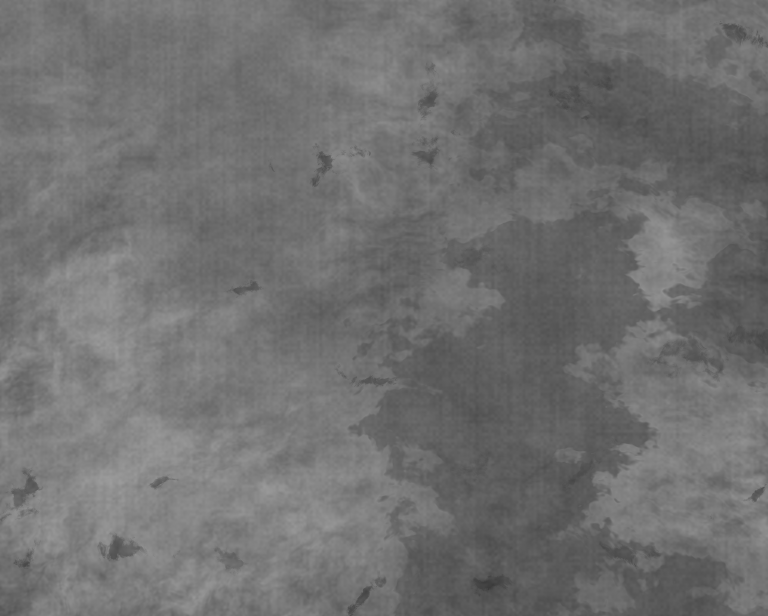
A WebGL 2 fragment shader for this texture:

```glsl
#version 300 es
precision highp float;
// Grey brushed canvas: ragged dark patches, short diagonal strokes, small dabs and fine threads.
#define MID_TONE 0.445
#define DARK_TONE 0.352
#define LIGHT_GAIN 0.085
#define STROKE_ANGLE 0.80
#define STROKE_GAIN 0.115
#define BLOTCH_GAIN 0.15
#define EDGE_RAGGED 1.9
#define DAB_CELL 0.165
#define DAB_SHARE 0.42
#define DAB_DEPTH 0.15
#define THREAD_GAIN 0.022
#define GRAIN_GAIN 0.036

uniform vec2 u_resolution;
out vec4 fragColor;

// Centre and radii of the large patches, in canvas heights
const vec4 DARK_PATCHES[8] = vec4[8](
    vec4(0.89, 0.53, 0.16, 0.20), vec4(0.84, 0.39, 0.19, 0.14),
    vec4(0.80, 0.22, 0.17, 0.17), vec4(0.79, 0.05, 0.15, 0.16),
    vec4(1.18, 0.77, 0.19, 0.14), vec4(0.95, 0.89, 0.13, 0.10),
    vec4(1.23, 0.53, 0.11, 0.13), vec4(1.12, -0.01, 0.19, 0.09));
const vec4 LIGHT_PATCHES[5] = vec4[5](
    vec4(0.02, 0.26, 0.36, 0.36), vec4(0.15, 0.51, 0.14, 0.12),
    vec4(1.06, 0.55, 0.09, 0.19), vec4(1.11, 0.24, 0.22, 0.20),
    vec4(0.36, 0.18, 0.32, 0.18));

float hash(vec2 p) {
    return fract(sin(dot(p, vec2(127.1, 311.7))) * 43758.5453);
}

float noise(vec2 p) {
    vec2 i = floor(p), f = fract(p);
    f = f * f * (3.0 - 2.0 * f);
    return mix(mix(hash(i), hash(i + vec2(1, 0)), f.x),
               mix(hash(i + vec2(0, 1)), hash(i + vec2(1, 1)), f.x), f.y);
}

// Layered noise centred on zero
float fbm(vec2 p) {
    float sum = 0.0, gain = 0.5;
    for (int i = 0; i < 5; i++) {
        sum += gain * (noise(p) - 0.5);
        p = mat2(1.6, 1.2, -1.2, 1.6) * p + 7.3;
        gain *= 0.6;
    }
    return sum;
}

// Layered noise that keeps its long direction
float strokes(vec2 p) {
    float sum = 0.0, gain = 0.5;
    for (int i = 0; i < 4; i++) {
        sum += gain * (noise(p) - 0.5);
        p = p * vec2(2.2, 1.8) + 11.7;
        gain *= 0.72;
    }
    return sum;
}

vec2 turn(vec2 p, float angle) {
    float c = cos(angle), s = sin(angle);
    return vec2(c * p.x + s * p.y, c * p.y - s * p.x);
}

float patchDepth(vec2 p, vec4 shape) {
    return 1.0 - length((p - shape.xy) / shape.zw);
}

// Scattered short bent dabs with broken edges
float dabs(vec2 p) {
    vec2 home = floor(p / DAB_CELL);
    float fray = fbm(p * 48.0), cover = 0.0;
    for (int y = -1; y <= 1; y++)
    for (int x = -1; x <= 1; x++) {
        vec2 cell = home + vec2(x, y);
        if (hash(cell + 5.9) > DAB_SHARE) continue;
        vec2 centre = (cell + 0.15 + 0.7 * vec2(hash(cell + 9.1), hash(cell + 17.3))) * DAB_CELL;
        vec2 q = turn(p - centre, mix(-0.4, 1.4, hash(cell + 23.9)));
        q.y += (hash(cell + 31.1) - 0.5) * 12.0 * q.x * q.x;
        float fat = pow(hash(cell + 41.7), 2.5);
        vec2 size = vec2(mix(0.022, 0.055, hash(cell + 53.3)), mix(0.009, 0.032, fat));
        float depth = 1.0 - length(q / size) + 3.2 * fray;
        cover = max(cover, smoothstep(-0.1, 0.8, depth) * mix(0.5, 1.0, hash(cell + 61.9)));
    }
    return cover;
}

void main() {
    vec2 p = gl_FragCoord.xy / u_resolution.y;
    vec2 warped = p + 0.07 * vec2(fbm(p * 6.0), fbm(p * 6.0 + 31.0));
    vec2 along = turn(warped, STROKE_ANGLE - 0.35 * p.x);
    float streak = strokes(along * vec2(15.0, 36.0));
    float blotch = fbm(warped * 8.0 + 4.0);

    // Large light and dark areas
    float ragged = EDGE_RAGGED * (0.9 * fbm(p * 10.0 + 13.0) + 0.6 * streak);
    float light = 0.0, dark = 0.0;
    for (int i = 0; i < 5; i++)
        light = max(light, smoothstep(-0.2, 0.85, patchDepth(warped, LIGHT_PATCHES[i]) + 0.6 * ragged));
    for (int i = 0; i < 8; i++) {
        float depth = patchDepth(warped, DARK_PATCHES[i]);
        dark += exp(5.0 * depth);
    }
    float inside = 0.2 * log(dark) - 0.08 + ragged;
    dark = 0.75 * smoothstep(-0.12, 0.16, inside) + 0.25 * smoothstep(-0.6, 0.8, inside);

    float tone = MID_TONE + LIGHT_GAIN * light;
    tone = mix(tone, DARK_TONE, dark);

    // Brushwork, patchy in strength, and dabs
    float vigour = mix(0.5, 1.4, smoothstep(0.25, 0.75, noise(p * 5.0 + 2.0)));
    tone += mix(1.0, 0.7, dark) * (STROKE_GAIN * vigour * streak + BLOTCH_GAIN * blotch);
    tone -= DAB_DEPTH * dabs(warped) * mix(1.0, 0.4, dark);

    // Threads and grain
    float thread = noise(vec2(p.x * 190.0, p.y * 9.0)) + 0.6 * noise(vec2(p.x * 9.0, p.y * 190.0) + 50.0);
    tone += THREAD_GAIN * (thread - 0.8);
    tone += GRAIN_GAIN * (noise(p * 200.0) - 0.5);
    fragColor = vec4(vec3(clamp(tone, 0.0, 1.0)), 1.0);
}
```
